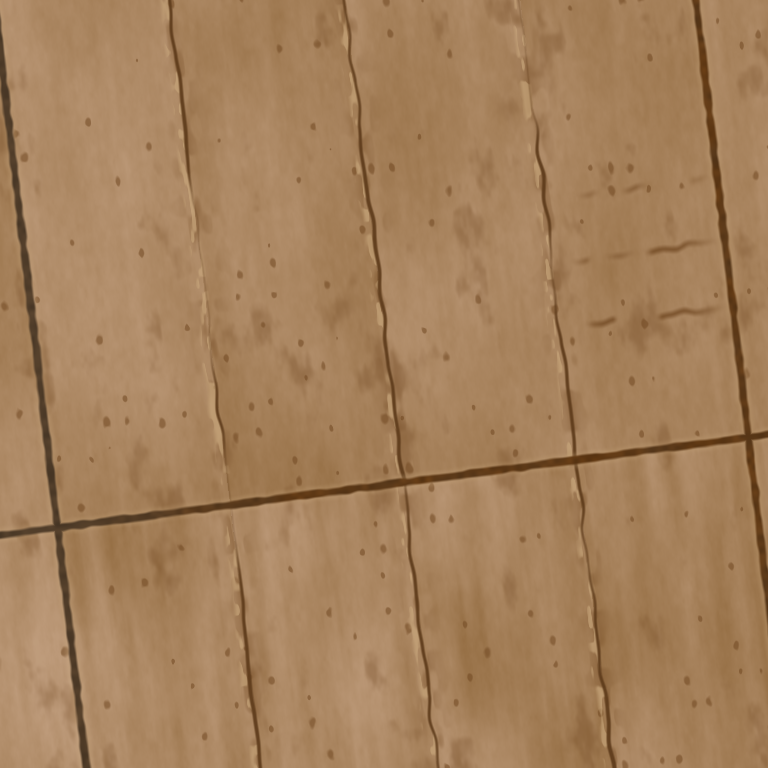
This texture is drawn by a WebGL 2 fragment shader. Its source:

```glsl
#version 300 es
precision highp float;

uniform vec2 u_resolution;
out vec4 outColor;

const float PLANK_WIDTH = 0.2285;
const float PLANKS_PER_TILE = 4.0;
const vec3 SHADE = vec3(0.565, 0.412, 0.240);
const vec3 PALE = vec3(0.730, 0.592, 0.462);
const vec3 STAIN = vec3(0.44, 0.28, 0.13);
const vec3 CHIP = vec3(0.79, 0.66, 0.49);
const vec3 GROUT_GREY = vec3(0.31, 0.235, 0.16);
const vec3 GROUT_RUST = vec3(0.38, 0.22, 0.07);

float hash(vec2 p) {
  return fract(sin(dot(p, vec2(127.1, 311.7))) * 43758.5453);
}

float noise(vec2 p) {
  vec2 cell = floor(p);
  vec2 f = fract(p);
  f = f * f * (3.0 - 2.0 * f);
  float low = mix(hash(cell), hash(cell + vec2(1, 0)), f.x);
  float high = mix(hash(cell + vec2(0, 1)), hash(cell + vec2(1, 1)), f.x);
  return mix(low, high, f.y);
}

float fbm(vec2 p) {
  float sum = 0.0;
  float amplitude = 0.5;
  for (int i = 0; i < 4; i++) {
    sum += amplitude * noise(p);
    p = p * 2.03 + 17.3;
    amplitude *= 0.5;
  }
  return sum / 0.9375;
}

float line(float dist, float halfWidth, float blur) {
  return 1.0 - smoothstep(halfWidth - blur, halfWidth + blur, dist);
}

// Small elongated flecks, at most one per grid cell
float flecks(vec2 p, vec2 grid, float density) {
  vec2 q = p * grid;
  vec2 cell = floor(q);
  vec2 center = 0.3 + 0.4 * vec2(hash(cell + 3.1), hash(cell + 8.7));
  float radius = 0.1 + 0.16 * hash(cell + 5.3);
  float ragged = 0.12 * (noise(q * 5.0) - 0.5);
  float dist = length(fract(q) - center) + ragged;
  return step(1.0 - density, hash(cell)) * (1.0 - smoothstep(radius * 0.4, radius, dist));
}

// Short worn dashes running across one plank
float crossScratches(vec2 local, float blur) {
  float mark = 0.0;
  for (int i = 0; i < 3; i++) {
    float k = float(i);
    float height = -0.345 + 0.085 * k;
    float wobble = 0.008 * (noise(vec2(local.x * 55.0, k * 9.0)) - 0.5);
    float reach = smoothstep(0.02, 0.06, local.x) * (1.0 - smoothstep(0.16, 0.23, local.x));
    float broken = smoothstep(0.25, 0.65, noise(vec2(local.x * 34.0 + k * 5.0, k)));
    mark += line(abs(local.y - height + wobble), 0.0035, blur + 0.003) * reach * broken;
  }
  return mark;
}

vec3 plankColor(vec2 p, vec2 wood, float plank, float row) {
  vec2 offset = vec2(plank * 3.7, row * 11.0);
  float cloud = fbm(wood * vec2(7.0, 4.5) + offset);
  float streak = fbm(wood * vec2(42.0, 3.5) + offset);
  float grain = fbm(wood * vec2(150.0, 70.0));
  float tileTone = 0.08 * cos(1.5708 * (plank + 0.5)) * (1.0 - row);
  float tone = 0.57 + 0.75 * (cloud - 0.5) + mix(0.35, 0.65, row) * (streak - 0.5);
  tone += 0.22 * (grain - 0.5) + tileTone + 0.14 * (0.5 - p.x);
  tone += 0.12 * (hash(vec2(plank, row + 2.0)) - 0.5);
  return mix(SHADE, PALE, clamp(tone, -0.1, 1.1));
}

void main() {
  vec2 p = gl_FragCoord.xy / u_resolution;
  float blur = 0.8 / min(u_resolution.x, u_resolution.y);
  float depth = 1.0 - p.y;

  // Skewed floor axes: x across the planks, y away from the cross joint
  vec2 wood = vec2(p.x + 0.008 - 0.1205 * depth, depth - 0.697 + 0.131 * p.x);
  float across = wood.x / PLANK_WIDTH;
  float plank = floor(across);
  float row = step(0.0, wood.y);
  vec3 color = plankColor(p, wood, plank, row);

  // Scattered specks, larger smudges and cross scratches
  color = mix(color, STAIN, 0.55 * flecks(wood, vec2(42.0, 28.0), 0.13));
  float smudge = smoothstep(0.62, 0.82, fbm(wood * vec2(26.0, 13.0) + 40.0));
  color = mix(color, STAIN, 0.35 * smudge);
  vec2 local = vec2(wood.x - 3.0 * PLANK_WIDTH, wood.y);
  color = mix(color, STAIN, 0.75 * step(abs(plank - 3.0), 0.5) * crossScratches(local, blur));

  // Broken seams between planks, with stains and pale chipped edges
  float seam = floor(across + 0.5);
  float inner = step(0.5, mod(seam, PLANKS_PER_TILE));
  float wobble = 0.006 * (noise(vec2(wood.y * 32.0, seam * 7.0)) - 0.5);
  float side = (across - seam) * PLANK_WIDTH + wobble;
  float wear = noise(vec2(wood.y * 8.0 + 4.0, seam * 5.0 + row));
  float chips = smoothstep(0.52, 0.72, noise(wood * vec2(190.0, 65.0)));
  float stains = smoothstep(0.5, 0.75, noise(wood * vec2(90.0, 38.0) + 9.0));
  color = mix(color, STAIN, 0.45 * inner * stains * exp(-abs(side) * 85.0));
  color = mix(color, CHIP, 0.65 * inner * chips * line(abs(side + 0.005), 0.006, 0.004));
  float crack = line(abs(side), mix(0.0008, 0.0028, wear), blur + 0.0007);
  color = mix(color, STAIN * 0.85, inner * crack * mix(0.3, 0.95, smoothstep(0.2, 0.6, wear)));

  // Dark grout around the tiles, with a faint lit rim
  float tileEdge = floor(across / PLANKS_PER_TILE + 0.5) * PLANKS_PER_TILE;
  float ragged = 0.0025 * (noise(p * 75.0) - 0.5);
  float sideJoint = abs(across - tileEdge) * PLANK_WIDTH + ragged;
  float crossJoint = abs(wood.y) + ragged;
  float joint = min(sideJoint, crossJoint);
  color = mix(color, CHIP, 0.25 * line(joint, 0.009, 0.004));
  float rust = smoothstep(0.05, 0.4, p.x) * (0.6 + 0.4 * noise(p * 40.0));
  vec3 grout = mix(GROUT_GREY, GROUT_RUST, rust) * (0.88 + 0.24 * noise(p * 120.0));
  color = mix(color, grout, line(joint, 0.0048, blur + 0.0012));

  outColor = vec4(color, 1.0);
}
```
